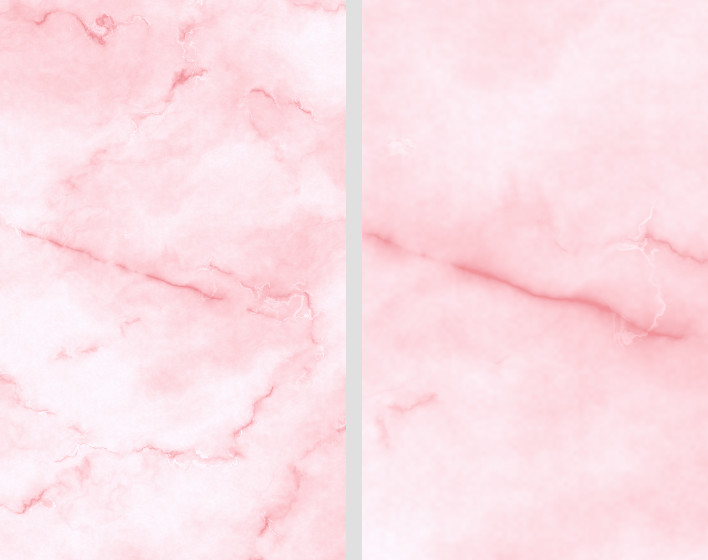
Left, the full canvas; right, a detail of the centre.
A Shadertoy shader for this texture:

```glsl
// Pale rose marble: milky clouds crossed by ragged pink veins and white cracks.

float hash(vec2 p) {
    return fract(sin(dot(p, vec2(127.1, 311.7))) * 43758.5453);
}

float noise(vec2 p) {
    vec2 i = floor(p), f = fract(p);
    f = f * f * (3.0 - 2.0 * f);
    return mix(mix(hash(i), hash(i + vec2(1, 0)), f.x),
               mix(hash(i + vec2(0, 1)), hash(i + vec2(1, 1)), f.x), f.y);
}

float fbm(vec2 p) {
    float sum = 0.0, amp = 0.5;
    for (int i = 0; i < 6; i++) {
        sum += amp * noise(p);
        p = mat2(1.6, 1.2, -1.2, 1.6) * p + 7.3;
        amp *= 0.5;
    }
    return sum;
}

// Patchy stain around a crumbling, darker core, fading at both ends.
float vein(vec2 p, vec2 a, vec2 b, float soft, float ink) {
    vec2 ab = b - a;
    float along = dot(p - a, ab) / dot(ab, ab);
    float d = length(p - a - ab * clamp(along, 0.0, 1.0));
    float broken = smoothstep(0.36, 0.66, fbm(p * 34.0 + a * 9.0));
    float patches = smoothstep(0.25, 0.7, fbm(p * 13.0 + b * 9.0));
    float ends = smoothstep(-0.12, 0.12, along) * smoothstep(1.12, 0.88, along);
    float core = 0.36 * exp(-d / (soft * 0.42)) + 0.36 * exp(-d / (soft * 0.13));
    return ink * (0.36 * patches * exp(-d / soft) + ends * broken * core);
}

float blob(vec2 p, vec2 center, vec2 size) {
    vec2 q = (p - center) / size;
    return exp(-dot(q, q));
}

void mainImage(out vec4 fragColor, in vec2 fragCoord) {
    vec2 p = fragCoord / iResolution.y;
    vec2 bend = vec2(fbm(p * 6.0), fbm(p * 6.0 + 31.0)) - 0.5;
    vec2 fray = vec2(fbm(p * 32.0 + 5.0), fbm(p * 32.0 + 67.0)) - 0.5;
    vec2 q = p + 0.10 * bend + 0.055 * fray;
    vec2 straight = p + 0.02 * bend + 0.012 * fray;

    // Clouds stretched along the falling diagonal
    vec2 tilted = mat2(0.94, -0.34, 0.34, 0.94) * (p + 0.14 * bend + 0.03 * fray);
    float cloud = fbm(tilted * vec2(4.5, 9.0) + 3.0);
    cloud += 0.14 * blob(p, vec2(0.10, 0.87), vec2(0.20, 0.10));
    cloud += 0.12 * blob(p, vec2(0.06, 0.52), vec2(0.16, 0.06));
    cloud += 0.10 * blob(p, vec2(0.55, 0.25), vec2(0.10, 0.18));
    cloud -= 0.19 * blob(q, vec2(0.40, 0.68), vec2(0.14, 0.09));
    cloud -= 0.18 * blob(q, vec2(0.24, 0.06), vec2(0.20, 0.06));
    cloud -= 0.13 * blob(q, vec2(0.27, 0.33), vec2(0.15, 0.06));
    cloud -= 0.15 * blob(q, vec2(0.03, 0.42), vec2(0.15, 0.04));
    float pink = 0.015 + 0.36 * smoothstep(0.24, 0.8, cloud);

    // Upper veins
    float veins = vein(q, vec2(0.38, 1.02), vec2(0.30, 0.85), 0.024, 0.95);
    veins += vein(q, vec2(0.30, 0.86), vec2(0.63, 0.79), 0.018, 0.9);
    veins += vein(q, vec2(0.30, 0.85), vec2(0.10, 0.64), 0.035, 0.5);
    veins += vein(q, vec2(0.00, 0.98), vec2(0.26, 0.94), 0.014, 0.8);
    veins += vein(q, vec2(0.42, 0.81), vec2(0.56, 0.60), 0.014, 0.6);
    veins += vein(q, vec2(0.46, 1.01), vec2(0.62, 0.95), 0.020, 0.75);
    // Long straight fault and its ragged companions
    veins += vein(straight, vec2(-0.06, 0.623), vec2(0.50, 0.432), 0.015, 0.95);
    veins += vein(q, vec2(0.25, 0.585), vec2(0.50, 0.49), 0.016, 0.65);
    veins += vein(q, vec2(0.08, 0.35), vec2(0.34, 0.49), 0.018, 0.6);
    // Lower veins
    veins += vein(q, vec2(-0.03, 0.08), vec2(0.15, 0.14), 0.016, 1.0);
    veins += vein(q, vec2(0.10, 0.18), vec2(0.42, 0.17), 0.016, 0.85);
    veins += vein(q, vec2(0.41, 0.17), vec2(0.52, 0.36), 0.024, 0.95);
    veins += vein(q, vec2(0.53, 0.53), vec2(0.57, 0.28), 0.022, 0.75);
    veins += vein(q, vec2(0.64, 0.25), vec2(0.52, 0.14), 0.022, 0.95);
    veins += vein(q, vec2(0.53, 0.13), vec2(0.42, 0.00), 0.018, 0.9);
    veins += vein(q, vec2(-0.02, 0.31), vec2(0.15, 0.22), 0.018, 0.6);
    pink += veins;

    // Faint wisps following the diagonal
    float wisp = abs(fbm(tilted * vec2(5.0, 15.0) + 50.0) - 0.5);
    pink += 0.13 * exp(-wisp / 0.025) * smoothstep(0.42, 0.65, fbm(p * 7.0 + 20.0));

    // White cracks beside the veins
    float crack = smoothstep(0.04, 0.0, abs(fbm(q * 24.0 + 40.0) - 0.5));
    pink -= 0.28 * crack * smoothstep(0.04, 0.2, veins) * smoothstep(0.35, 0.6, noise(p * 13.0));

    // Mottling, strongest in the stained areas, and fine grain
    float stain = smoothstep(0.0, 0.35, pink);
    pink += mix(0.08, 0.22, stain) * (fbm(tilted * vec2(24.0, 36.0)) - 0.49);
    pink += mix(0.08, 0.17, stain) * (fbm(p * 95.0) - 0.49);
    pink += 0.07 * (noise(p * 330.0) - 0.5);
    pink = clamp(pink, 0.0, 1.1);

    vec3 milk = vec3(0.995, 0.965, 0.99);
    vec3 rose = vec3(0.95, 0.62, 0.65);
    vec3 color = mix(milk, rose, pink);
    color.r = mix(0.992, 0.95, smoothstep(0.4, 1.1, pink));
    fragColor = vec4(color, 1.0);
}
```
